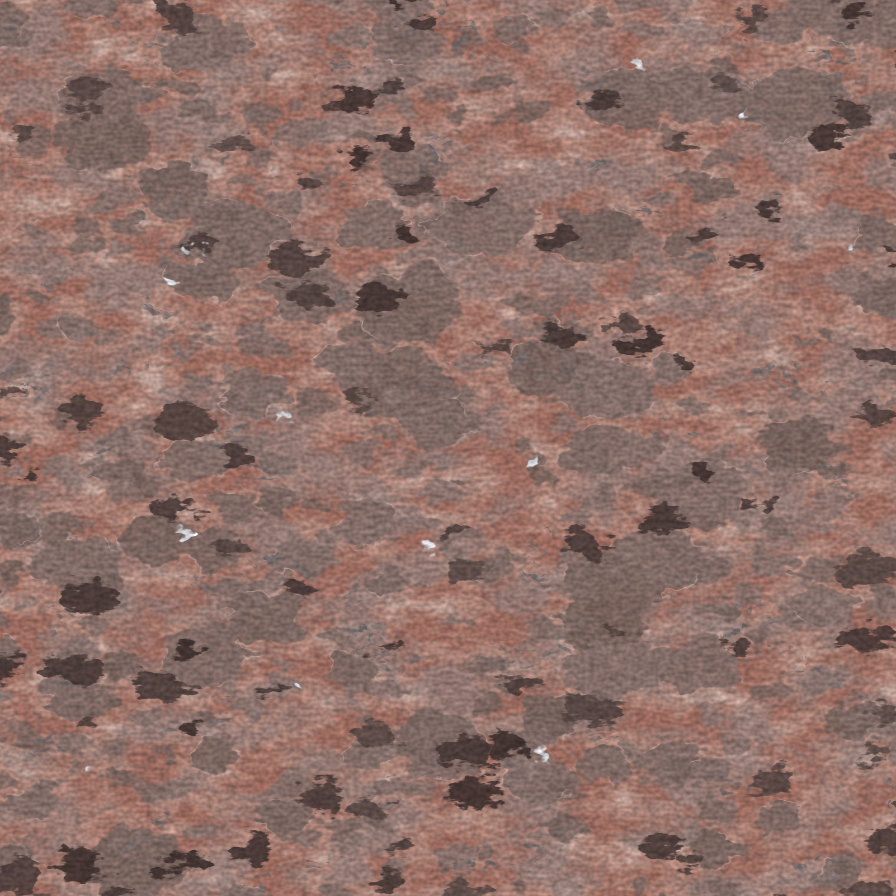
This texture is drawn by a WebGL 1 fragment shader. Its source:

```glsl
precision highp float;

uniform vec2 u_resolution;

// Mineral colours
const vec3 RED_FELDSPAR = vec3(0.605, 0.415, 0.370);
const vec3 SALMON = vec3(0.665, 0.505, 0.460);
const vec3 PALE_PINK = vec3(0.735, 0.620, 0.585);
const vec3 MAUVE = vec3(0.560, 0.475, 0.460);
const vec3 GREY_BROWN = vec3(0.445, 0.370, 0.350);
const vec3 BLUE_GREY = vec3(0.420, 0.405, 0.410);
const vec3 DARK_MICA = vec3(0.235, 0.180, 0.175);
const vec3 WHITE_QUARTZ = vec3(0.840, 0.850, 0.870);

// Cell sizes in canvas units, and the share of cells holding a grain
const vec2 LARGE_SIZE = vec2(0.095, 0.062);
const vec2 SMALL_SIZE = vec2(0.037, 0.022);
const vec2 DARK_SIZE = vec2(0.056, 0.035);
const vec2 SPECK_SIZE = vec2(0.016, 0.014);
const float LARGE_SHARE = 0.44;
const float SMALL_SHARE = 0.26;
const float DARK_SHARE = 0.19;
const float SPECK_SHARE = 0.003;

const float EDGE = 0.0022;
const float RIM_WIDTH = 0.0018;
const float ROUGHNESS = 0.20;
const float STREAKINESS = 0.20;

vec2 hash2(vec2 p) {
  vec3 h = fract(p.xyx * vec3(0.1031, 0.1030, 0.0973));
  h += dot(h, h.yzx + 33.33);
  return fract((h.xx + h.yz) * h.zy);
}

float cornerSlope(vec2 cell, vec2 offset) {
  float angle = 6.28318 * hash2(cell).x;
  return dot(vec2(cos(angle), sin(angle)), offset);
}

// Gradient noise, roughly -1 to 1
float noise(vec2 p) {
  vec2 i = floor(p), f = fract(p);
  vec2 u = f * f * f * (f * (f * 6.0 - 15.0) + 10.0);
  vec2 e = vec2(1.0, 0.0);
  float low = mix(cornerSlope(i, f), cornerSlope(i + e, f - e), u.x);
  float high = mix(cornerSlope(i + e.yx, f - e.yx), cornerSlope(i + 1.0, f - 1.0), u.x);
  return 1.4 * mix(low, high, u.y);
}

float fbm(vec2 p) {
  float sum = 0.0, amplitude = 0.5;
  for (int i = 0; i < 4; i++) {
    sum += amplitude * noise(p);
    p = p * 2.03 + 17.7;
    amplitude *= 0.5;
  }
  return sum;
}

// Scattered flat grains: x = signed distance, y = random tone of the nearest
vec2 grains(vec2 p, vec2 size, float share, float seed) {
  vec2 q = p / size, base = floor(q);
  vec2 nearest = vec2(1.0, 0.0);
  for (int j = -1; j <= 1; j++) {
    for (int i = -1; i <= 1; i++) {
      vec2 cell = base + vec2(float(i), float(j));
      vec2 kind = hash2(cell + seed + 57.3);
      if (kind.x < share) {
        float radius = mix(0.22, 0.62, kind.y);
        float d = (length(q - cell - hash2(cell + seed)) - radius) * size.y;
        if (d < nearest.x) nearest = vec2(d, hash2(cell + seed + 91.7).x);
      }
    }
  }
  return nearest;
}

float fill(float d) {
  return 1.0 - smoothstep(-EDGE, EDGE, d);
}

void main() {
  vec2 p = gl_FragCoord.xy / min(u_resolution.x, u_resolution.y) + 3.0;

  // Horizontal fraying bends every grain outline
  float streak = noise(p * vec2(38.0, 150.0));
  vec2 bend = vec2(fbm(p * vec2(24.0, 34.0)), fbm(p * vec2(26.0, 32.0) + 41.0));
  vec2 q = p + bend * vec2(0.036, 0.021) + vec2(0.005, 0.001) * streak;

  // Feldspar ground with mauve haze
  float tone = 0.5 + 1.2 * fbm(p * vec2(15.0, 29.0) + 5.0) + 0.15 * streak;
  vec3 color = mix(RED_FELDSPAR, SALMON, smoothstep(0.25, 0.65, tone));
  color = mix(color, PALE_PINK, smoothstep(0.70, 1.05, tone));
  float haze = smoothstep(-0.08, 0.26, fbm(q * vec2(11.0, 18.0) + 63.0));
  color = mix(color, MAUVE, 0.75 * haze);

  // Grey-brown grains, large and small
  vec2 large = grains(q, LARGE_SIZE, LARGE_SHARE, 11.0);
  vec2 small = grains(q, SMALL_SIZE, SMALL_SHARE, 131.0);
  color = mix(color, mix(GREY_BROWN, MAUVE, 0.55 * large.y), fill(large.x) * 0.88);
  color = mix(color, mix(GREY_BROWN, MAUVE, 0.8 * small.y), fill(small.x) * 0.82);

  // Broken pale rims
  float rim = 1.0 - smoothstep(0.0, RIM_WIDTH, abs(large.x - 0.001));
  color = mix(color, PALE_PINK, 0.6 * rim * smoothstep(0.0, 0.4, noise(p * 34.0 + 8.0)));

  // Blue-grey flecks gathered in patches
  float patches = smoothstep(0.05, 0.32, fbm(p * vec2(9.0, 13.0) + 29.0));
  float fleck = smoothstep(0.12, 0.30, fbm(q * vec2(55.0, 105.0) + 77.0));
  color = mix(color, BLUE_GREY, 0.8 * patches * fleck);

  // Dark mica, split by streaks
  vec2 dark = grains(q, DARK_SIZE, DARK_SHARE, 251.0);
  float split = fbm(p * vec2(50.0, 130.0) + 15.0);
  float mica = fill(dark.x + 0.003 + 0.012 * split);
  color = mix(color, mix(DARK_MICA, GREY_BROWN, 0.6 * dark.y), 0.92 * mica);

  // Rare white specks
  color = mix(color, WHITE_QUARTZ, fill(grains(q, SPECK_SIZE, SPECK_SHARE, 373.0).x));

  // Fine surface grain
  float fine = noise(p * vec2(190.0, 230.0)) * ROUGHNESS;
  fine += noise(p * vec2(75.0, 200.0) + 9.0) * STREAKINESS;
  gl_FragColor = vec4(color * (1.0 + 0.75 * fine), 1.0);
}
```
